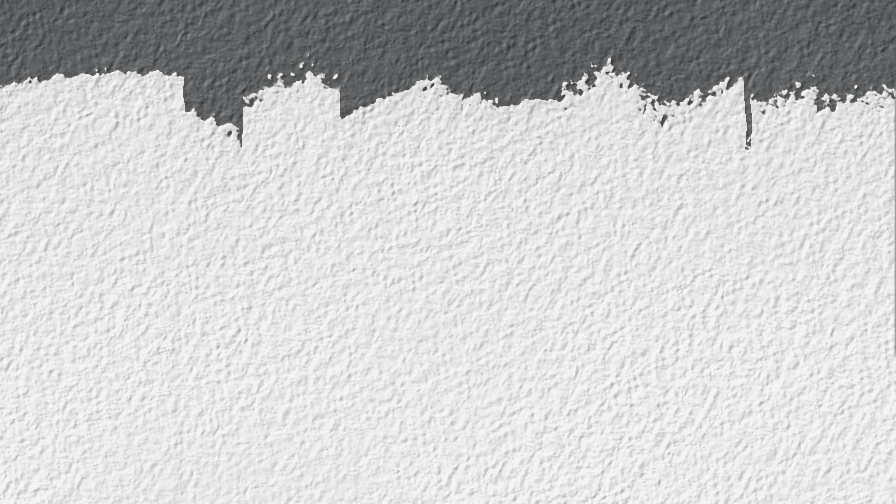
Write a Shadertoy shader that draws this texture.

```glsl
// Rough plaster wall: white roller paint with ragged dry strokes below a dark grey band
#define GRAIN 95.0
#define RELIEF 0.42
#define LIGHT_STEP vec2(-0.0028, 0.0024)
#define WHITE_PAINT vec3(0.895, 0.896, 0.897)
#define DARK_PAINT vec3(0.365, 0.373, 0.380)
#define STROKE_BOW 0.06
#define EDGE_JITTER 0.010
#define STROKES 12

// Each stroke: left, right, top depth at left, top depth at right
const vec4 stroke[STROKES] = vec4[](
    vec4(-0.01, 0.205, 0.170, 0.148), vec4(0.205, 0.271, 0.215, 0.270),
    vec4(0.271, 0.350, 0.190, 0.133), vec4(0.346, 0.380, 0.160, 0.160),
    vec4(0.380, 0.468, 0.238, 0.165), vec4(0.468, 0.556, 0.163, 0.206),
    vec4(0.556, 0.626, 0.210, 0.203), vec4(0.626, 0.682, 0.188, 0.125),
    vec4(0.682, 0.740, 0.128, 0.212), vec4(0.740, 0.832, 0.213, 0.152),
    vec4(0.838, 0.914, 0.197, 0.176), vec4(0.914, 1.010, 0.200, 0.178));

// Depth over which each stroke stays speckled
const float dryness[STROKES] = float[](
    0.022, 0.05, 0.10, 0.08, 0.02, 0.045, 0.012, 0.11, 0.11, 0.07, 0.09, 0.07);

float hash(vec2 p) {
    return fract(sin(dot(p, vec2(127.1, 311.7))) * 43758.5453);
}

float noise(vec2 p) {
    vec2 i = floor(p), f = fract(p);
    f = f * f * (3.0 - 2.0 * f);
    return mix(mix(hash(i), hash(i + vec2(1, 0)), f.x),
               mix(hash(i + vec2(0, 1)), hash(i + vec2(1, 1)), f.x), f.y);
}

// Plaster height: warped grain in two sizes over soft lumps
float plaster(vec2 p) {
    vec2 q = p + 0.008 * vec2(noise(p * 38.0), noise(p * 38.0 + 17.0));
    q = mat2(0.88, 0.47, -0.47, 0.88) * q;
    return 0.56 * noise(q * GRAIN * vec2(1.15, 0.85))
         + 0.29 * noise(q * GRAIN * 2.1 + 31.0)
         + 0.15 * noise(q * GRAIN * 0.4 + 7.0);
}

// Upper limit of the paint (x) and its speckle depth (y)
vec2 paintEdge(float x) {
    vec2 edge = vec2(0.275, 0.04);
    for (int i = 0; i < STROKES; i++) {
        vec4 s = stroke[i];
        float t = (x - s.x) / (s.y - s.x);
        if (t < 0.0 || t > 1.0) continue;
        float top = mix(s.z, s.w, t) - STROKE_BOW * (s.y - s.x) * 4.0 * t * (1.0 - t);
        if (top < edge.x) edge = vec2(top, dryness[i]);
    }
    return edge;
}

float softBand(float v, float center, float width) {
    float d = (v - center) / width;
    return exp(-d * d);
}

void mainImage(out vec4 fragColor, in vec2 fragCoord) {
    vec2 uv = fragCoord / iResolution.xy;
    vec2 p = fragCoord / iResolution.y;
    float depth = 1.0 - uv.y;

    // Relief lit from the upper left
    float height = plaster(p);
    float slope = height - plaster(p + LIGHT_STEP);

    // Paint catches the plaster peaks first near its ragged edge
    float wobble = noise(p * 32.0) - 0.5;
    vec2 edge = paintEdge(uv.x + 0.5 * EDGE_JITTER * wobble);
    float below = depth - edge.x + EDGE_JITTER * (noise(p * 45.0 + 9.0) - 0.5);
    float dry = edge.y * (0.6 + 0.8 * noise(p * 14.0 + 3.0));
    float cover = smoothstep(-0.07, 0.07, height + 0.85 * below / dry - 0.56);

    // Sparse bare pits, thicker just under the strokes
    float nearEdge = exp(-max(below, 0.0) * 14.0);
    float pitNoise = noise(p * 120.0 + 51.0) * (0.7 + 0.3 * noise(p * 9.0));
    float pits = smoothstep(0.0, 0.12, pitNoise - 0.87 + 0.12 * nearEdge);

    // White coat with broad tone changes and faint seams
    float cloud = noise(p * 3.2 + 5.0) - 0.5;
    float tone = 0.016 * cloud + 0.018 * smoothstep(0.3, 0.85, depth);
    tone -= 0.025 * nearEdge;
    tone += 0.015 * softBand(depth, 0.407, 0.004) * (1.0 - smoothstep(0.18, 0.28, uv.x));
    tone -= 0.022 * softBand(uv.x, 0.198, 0.004) * smoothstep(0.52, 0.60, depth);
    float strength = RELIEF * (0.88 + 0.5 * cloud + 0.3 * nearEdge);
    float whiteShade = slope * strength;
    whiteShade = whiteShade > 0.0 ? 0.75 * whiteShade : 1.25 * whiteShade;
    vec3 white = min(WHITE_PAINT + tone + whiteShade, vec3(0.955));
    white = mix(white, vec3(0.58), 0.65 * pits);

    // Dark coat, a little deeper toward the top corners
    float corner = smoothstep(0.25, 0.5, abs(uv.x - 0.5));
    vec3 dark = DARK_PAINT + slope * RELIEF * 0.95 + 0.02 * cloud;
    dark -= 0.015 * corner * (1.0 - smoothstep(0.0, 0.15, depth));

    vec3 color = mix(dark, white, cover);

    // Thin shadow on the right border
    float border = smoothstep(0.9975, 0.9995, uv.x);
    border *= smoothstep(0.17, 0.2, depth) * (1.0 - smoothstep(0.69, 0.72, depth));
    fragColor = vec4(mix(color, vec3(0.5), 0.7 * border), 1.0);
}
```
